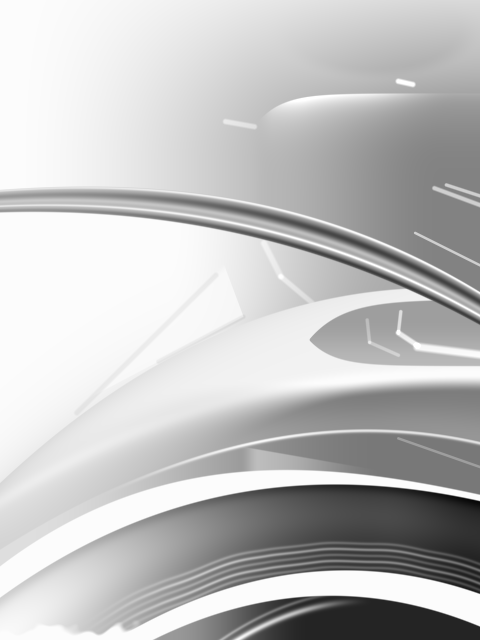
This background is drawn by a WebGL 2 fragment shader. Its source:

```glsl
#version 300 es
precision highp float;
uniform vec2 u_resolution;
out vec4 outColor;

// Contours: cubic coefficients of depth from the top, over x in 0..1
const vec4 RAIL_TOP = vec4(.297, -.055, .129, .085);
const vec4 RAIL_BASE = vec4(.332, -.023, .162, .037);
const vec4 SHELL_TOP = vec4(.755, -.706, .448, -.045);
const vec4 SHELL_FOLD = vec4(.8, -.465, .319, -.054);
const vec4 PANEL_TOP = vec4(.859, -.4725, .267, .036);
const vec4 RIBBON_TOP = vec4(.885, -.57, .642, -.184);
const vec4 RIBBON_BASE = vec4(.934, -.545, .472, -.078);
const vec4 LOW_TOP = vec4(1.135, -.677, .47, 0.);
const vec4 LOW_BASE = vec4(1.169, -.69, .5, 0.);
const float WHITE = .99;
const float POCKET_TIP = .645;
const float BODY_LEFT = .535;
const int GROOVES = 5;

float contour(float x, vec4 k) { return k.x + x * (k.y + x * (k.z + x * k.w)); }
float bump(float x, float center, float width) {
  float d = (x - center) / width;
  return exp(-d * d);
}
// Antialiased mask of everything past an edge
float past(float v, float edge) {
  float aa = 1. / u_resolution.y;
  return smoothstep(-aa, aa, v - edge);
}
float under(vec2 p, vec4 k) { return past(p.y, contour(p.x, k)); }
// Thin segment from ends.xy to ends.zw
float stroke(vec2 p, vec4 ends, float width) {
  vec2 aspect = vec2(.75, 1.);
  vec2 a = (p - ends.xy) * aspect, b = (ends.zw - ends.xy) * aspect;
  float d = length(a - b * clamp(dot(a, b) / dot(b, b), 0., 1.));
  return 1. - smoothstep(width * .3, width, d);
}
float corner(vec2 cell, vec2 offset) {
  float a = 6.2832 * fract(sin(dot(cell, vec2(127.1, 311.7))) * 43758.5);
  return dot(vec2(cos(a), sin(a)), offset);
}
float gradientNoise(vec2 p) {
  vec2 i = floor(p), f = fract(p), u = f * f * (3. - 2. * f), e = vec2(1., 0.);
  return mix(mix(corner(i, f), corner(i + e, f - e), u.x),
             mix(corner(i + e.yx, f - e.yx), corner(i + 1., f - 1.), u.x), u.y);
}

// Misty field with a rounded body at the right
float upperField(vec2 p) {
  float tone = WHITE - .45 * smoothstep(0., 1., p.x) * smoothstep(-.15, .25, p.y);
  float oval = length((p - vec2(.78, .045)) / vec2(.21, .075));
  tone += .05 * smoothstep(.8, 1.1, oval) * bump(p.y, .1, .06) * smoothstep(.5, .8, p.x);
  float edge = .146 + .047 * exp(-max(p.x - BODY_LEFT, 0.) / .05);
  float body = mix(.72, .51, smoothstep(.53, .92, p.x)) + .05 * bump(p.y, .17, .05);
  float gleam = smoothstep(.53, .64, p.x) * (1. - .65 * smoothstep(.75, .95, p.x));
  body += .36 * gleam * exp(-max(p.y - edge, 0.) / .017);
  tone = mix(tone, body, past(p.y, edge) * smoothstep(.52, .57, p.x));
  tone += .3 * stroke(p, vec4(.83, .127, .86, .132), .006);
  tone += .3 * stroke(p, vec4(.905, .294, 1.02, .326), .005);
  tone += .3 * stroke(p, vec4(.93, .289, 1.02, .311), .004);
  tone += .3 * stroke(p, vec4(.865, .364, 1.02, .422), .003);
  return tone + .12 * stroke(p, vec4(.47, .19, .53, .198), .006);
}
// Bright opening with a translucent fin
float opening(vec2 p) {
  float tone = WHITE - .31 * smoothstep(.35, .85, p.x);
  tone -= .07 * (1. - p.x) * exp(-abs(contour(p.x, SHELL_TOP) - p.y) / .05);
  float fin = smoothstep(-.01, .01, p.y - .645 + .74 * (p.x - .16));
  fin *= 1. - past(p.y, .495 - .395 * (p.x - .507));
  fin *= 1. - past(p.x, .48 + .5 * (p.y - .44));
  tone = mix(tone, .98, .8 * fin);
  tone -= .05 * stroke(p, vec4(.16, .645, .45, .43), .006);
  tone -= .05 * stroke(p, vec4(.507, .495, .33, .565), .005);
  tone += .07 * stroke(p, vec4(.55, .38, .585, .432), .007);
  return tone + .09 * stroke(p, vec4(.585, .432, .65, .473), .006);
}
// Glossy shell with a recessed pocket
float shell(vec2 p) {
  float fold = contour(p.x, SHELL_FOLD), rim = p.y - contour(p.x, SHELL_TOP);
  float soft = mix(.07, .013, smoothstep(.3, .75, p.x));
  float drop = mix(.12, .46, smoothstep(0., .8, p.x));
  float tone = .95 - drop * smoothstep(-soft, soft, p.y - fold);
  tone += .1 * p.x * smoothstep(fold + .01, contour(p.x, PANEL_TOP), p.y);
  tone += .04 * bump(p.y, fold - .016, .012) - .1 * (1. - p.x) * exp(-max(rim, 0.) / .03);
  float inset = max(p.x - POCKET_TIP, 0.);
  float pocket = past(p.x, POCKET_TIP) * past(p.y, .468 + .062 * exp(-inset / .07));
  pocket *= 1. - past(p.y, .572 - .04 * exp(-inset / .05));
  float recess = .62 + .1 * smoothstep(.5, .57, p.y);
  recess += .25 * stroke(p, vec4(.835, .487, .83, .52), .004);
  recess += .28 * stroke(p, vec4(.83, .52, .87, .54), .006);
  recess += .28 * stroke(p, vec4(.87, .542, 1.02, .556), .009);
  recess += .12 * stroke(p, vec4(.765, .5, .77, .535), .004);
  recess += .12 * stroke(p, vec4(.77, .535, .83, .555), .004);
  return mix(tone, recess, pocket);
}
float panel(vec2 p) {
  float tone = mix(.87, .47, smoothstep(.05, .8, p.x));
  float wedge = past(p.y, .7 + .13 * (p.x - .52)) * smoothstep(.5, .54, p.x);
  tone += .16 * wedge * (1. - smoothstep(.58, .8, p.x));
  tone += .15 * stroke(p, vec4(.83, .685, 1.02, .735), .003);
  return tone + .42 * smoothstep(.2, .6, p.x) * bump(p.y, contour(p.x, PANEL_TOP) + .003, .003);
}
// Dark band with bright grooves along its lower side
float darkBand(vec2 p) {
  float top = contour(p.x, RIBBON_BASE), t = (p.y - top) / (contour(p.x, LOW_TOP) - top);
  float tone = mix(.9, .2, smoothstep(-.05, .78, p.x)) - .1 * smoothstep(.8, 1., p.x);
  tone += .09 * bump(t, .35, .3) - .1 * bump(t, 0., .08);
  float wobble = .05 * gradientNoise(vec2(p.x * 9., 3.));
  for (int i = 0; i < GROOVES; i++) {
    float f = float(i), glow = .18 + .14 * mod(f, 2.);
    tone += glow * smoothstep(.15, .5, p.x) * bump(t, .68 + .07 * f + wobble, .018);
  }
  return tone;
}
float underside(vec2 p) {
  float arc = p.y - .94 - .85 * (p.x - .76) * (p.x - .76);
  float glint = .6 * bump(arc, 0., .005) + .25 * bump(arc, -.016, .003);
  return mix(.6, .14, smoothstep(.35, .65, p.x)) + glint * (1. - smoothstep(.6, .78, p.x));
}
float rail(vec2 p) {
  float top = contour(p.x, RAIL_TOP), t = (p.y - top) / (contour(p.x, RAIL_BASE) - top);
  float tone = .64 + .35 * bump(t, .04, .05) - .38 * bump(t, .3, .13) + .12 * bump(t, .52, .07);
  tone += .38 * bump(t, .72, .045) - .4 * bump(t, .93, .09);
  return mix(.82, tone, mix(.4, 1., smoothstep(0., .8, p.x)));
}
void main() {
  vec2 p = gl_FragCoord.xy / u_resolution;
  p.y = 1. - p.y;
  // Lower layers, stacked downward
  float tone = mix(opening(p), shell(p), under(p, SHELL_TOP));
  tone = mix(tone, panel(p), under(p, PANEL_TOP));
  tone = mix(tone, WHITE, under(p, RIBBON_TOP));
  tone = mix(tone, darkBand(p), under(p, RIBBON_BASE));
  tone = mix(tone, WHITE, under(p, LOW_TOP));
  tone = mix(tone, underside(p), under(p, LOW_BASE));
  // Ragged spray in the corner
  float spray = p.y - .982 + .03 * gradientNoise(p * vec2(30., 40.));
  tone = mix(tone, WHITE, smoothstep(-.005, .005, spray) * (1. - smoothstep(.26, .34, p.x)));
  // Rail between the upper field and the lower layers
  float upper = mix(upperField(p), rail(p), under(p, RAIL_TOP));
  tone = mix(upper, tone, under(p, RAIL_BASE));
  outColor = vec4(vec3(clamp(tone, 0., 1.)), 1.);
}
```
